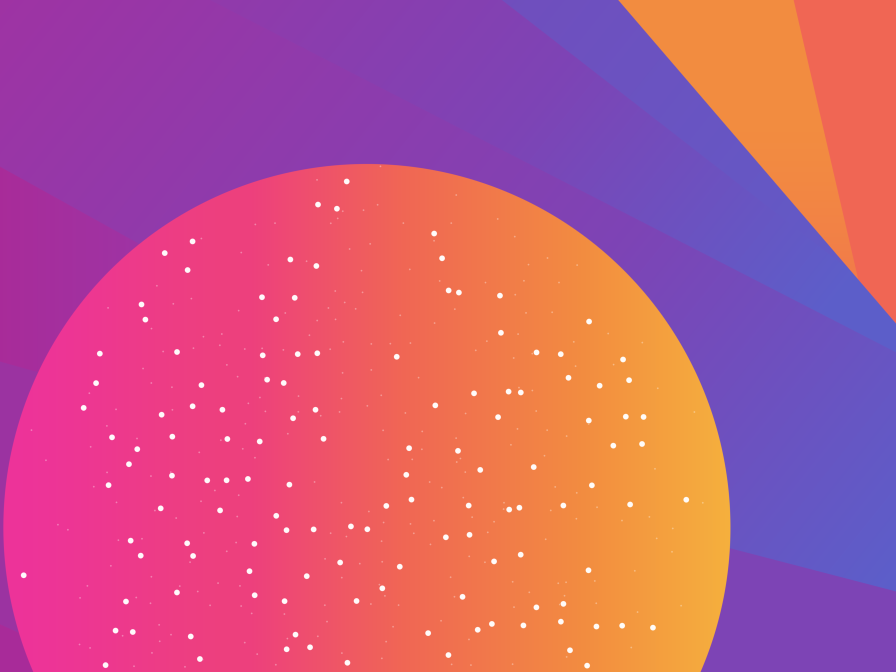
This background is drawn by a WebGL 2 fragment shader. Its source:

```glsl
#version 300 es
// Warm gradient disc sprinkled with white dots over slanted violet and orange facets.
precision highp float;

uniform vec2 u_resolution;
out vec4 outColor;

const vec3 MAGENTA = vec3(0.66, 0.17, 0.60);
const vec3 PLUM = vec3(0.62, 0.20, 0.64);
const vec3 VIOLET = vec3(0.49, 0.265, 0.71);
const vec3 BLUE = vec3(0.36, 0.37, 0.79);
const vec3 ORANGE = vec3(0.95, 0.55, 0.25);
const vec3 CORAL = vec3(0.94, 0.40, 0.33);
const vec3 PINK = vec3(0.93, 0.20, 0.60);
const vec3 ROSE = vec3(0.93, 0.25, 0.49);
const vec3 AMBER = vec3(0.96, 0.69, 0.24);

vec2 hash22(vec2 p) {
  vec3 q = fract(p.xyx * vec3(0.1031, 0.1030, 0.0973));
  q += dot(q, q.yzx + 33.33);
  return fract((q.xx + q.yz) * q.zy);
}

// Soft half-plane: 1 on the left of the line from a to b
float leftOf(vec2 p, vec2 a, vec2 b, float px) {
  vec2 d = normalize(b - a);
  float dist = d.x * (p.y - a.y) - d.y * (p.x - a.x);
  return smoothstep(-px, px, dist);
}

float disc(vec2 p, vec2 center, float radius, float px) {
  return 1.0 - smoothstep(-px, px, length(p - center) - radius);
}

// Cool ramp from plum through violet to blue
vec3 coolRamp(float t) {
  vec3 low = mix(PLUM, VIOLET, clamp(t / 0.6, 0.0, 1.0));
  return mix(low, BLUE, clamp((t - 0.6) / 0.4, 0.0, 1.0));
}

// Warm ramp across the disc
vec3 warmRamp(float t) {
  vec3 c = mix(PINK, ROSE, smoothstep(0.0, 0.34, t));
  c = mix(c, CORAL, clamp((t - 0.34) / 0.21, 0.0, 1.0));
  c = mix(c, ORANGE, clamp((t - 0.55) / 0.25, 0.0, 1.0));
  return mix(c, AMBER, clamp((t - 0.8) / 0.2, 0.0, 1.0));
}

// One jittered dot per chosen cell, thinning away from the focus
float dots(vec2 p, float cell, float radius, float density, vec2 focus, vec2 seed, float px) {
  vec2 id = floor(p / cell);
  float margin = (radius + px) / cell;
  vec2 jitter = mix(vec2(margin), vec2(1.0 - margin), hash22(id + seed));
  vec2 center = (id + jitter) * cell;
  float thinning = 1.0 - smoothstep(0.32, 0.58, length(center - focus));
  float chosen = step(hash22(id + seed + 57.0).x, density * thinning);
  return chosen * disc(p, center, radius, px);
}

// Facets layered from the lower left to the upper right
vec3 facets(vec2 p, float px) {
  float s = (p.x + 0.8 * (1.0 - p.y)) / 2.03;
  vec3 c = MAGENTA;
  c = mix(c, mix(MAGENTA, VIOLET, 0.3), leftOf(p, vec2(0.0, 0.071), vec2(0.02, 0.062), px));
  vec3 leftWedge = mix(MAGENTA, PLUM, clamp(p.x * 5.0, 0.0, 1.0));
  c = mix(c, leftWedge, leftOf(p, vec2(0.0, 0.462), vec2(0.05, 0.448), px));
  c = mix(c, coolRamp(s), leftOf(p, vec2(0.0, 0.752), vec2(0.2, 0.641), px));

  // Lower right facet
  float aboveRight = leftOf(p, vec2(1.087, 0.184), vec2(1.333, 0.120), px);
  vec3 right = mix(VIOLET, coolRamp(s), aboveRight);
  c = mix(c, right, step(1.0, p.x));

  // Blue rays
  c = mix(c, coolRamp(s * 1.2 + 0.05), leftOf(p, vec2(0.3125, 1.0), vec2(1.333, 0.476), px));
  c = mix(c, coolRamp(s * 0.43 + 0.6), leftOf(p, vec2(0.747, 1.0), vec2(1.276, 0.589), px));

  // Warm corner
  vec3 orange = mix(CORAL, ORANGE, smoothstep(0.3, 0.85, p.y));
  vec3 corner = mix(orange, CORAL, leftOf(p, vec2(1.181, 1.0), vec2(1.276, 0.589), px));
  return mix(c, corner, leftOf(p, vec2(0.920, 1.0), vec2(1.333, 0.519), px));
}

void main() {
  vec2 p = gl_FragCoord.xy / u_resolution.y;
  float px = 0.7 / u_resolution.y;
  vec2 center = vec2(0.546, 0.215);
  float radius = 0.541;

  // Disc and its two sizes of dots
  vec3 ball = warmRamp((p.x - center.x + radius) / (2.0 * radius));
  vec2 focus = vec2(0.53, 0.23);
  float fine = dots(p, 0.031, 0.0012, 0.45, focus, vec2(11.0, 5.0), px);
  float bold = dots(p, 0.045, 0.0042, 0.52, focus, vec2(3.0, 19.0), px);
  ball = mix(ball, vec3(1.0), max(0.35 * fine, 0.97 * bold));

  vec3 color = mix(facets(p, px), ball, disc(p, center, radius, px));
  outColor = vec4(color, 1.0);
}
```
